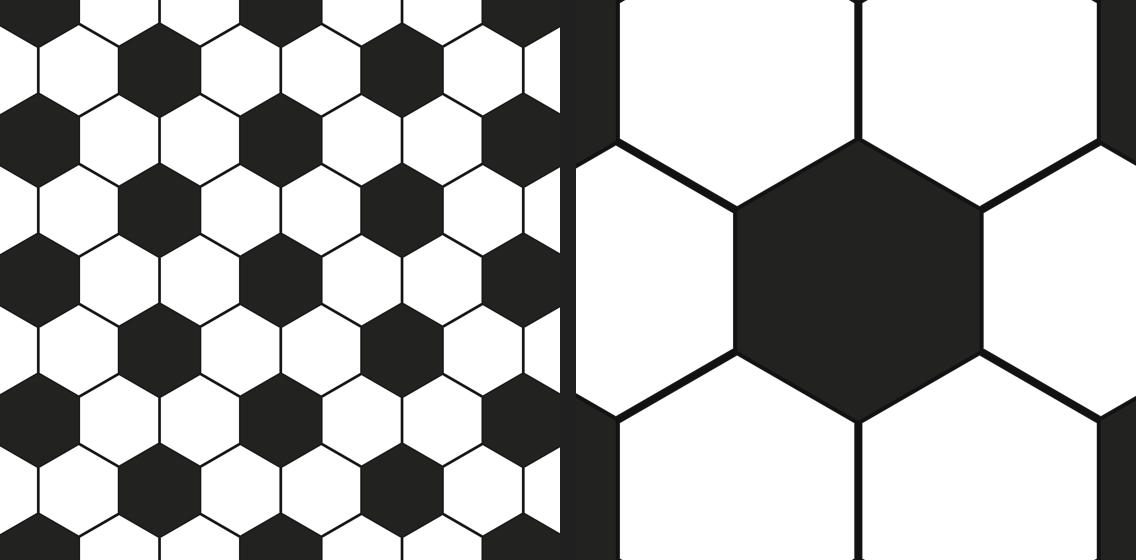
Left, the full canvas; right, a detail of the centre.
This pattern is drawn by a WebGL 1 fragment shader. Its source:

```glsl
precision highp float;
// Honeycomb of upright hexagons where every third cell is black and the rest white.
// Each lattice is two interleaved rectangular grids; the hexagonal distance to the
// nearest centre gives the thin seams and the black cells. All repeats are identical.

uniform vec2 u_resolution;

// Geometry, in canvas units
const vec2 CENTRE = vec2(0.5014, 0.4995);  // centre of one black cell
const float ROW_STEP = 0.125;              // vertical distance between rows
const float CELL_WIDTH = ROW_STEP * 1.1547005;
const float SEAM_WIDTH = 0.0048;
const float BLACK_SPACING = 3.0;           // cells between black ones in a row

// Colours
const vec3 WHITE = vec3(1.0);
const vec3 BLACK = vec3(0.133, 0.133, 0.127);
const vec3 SEAM = vec3(0.07, 0.07, 0.072);

// Distance from the centre, measured along the normals of the hexagon sides
float hexDistance(vec2 p) {
  p = abs(p);
  return max(p.x, dot(p, vec2(0.5, 0.8660254)));
}

// Offset from the nearest point of a rectangular grid
vec2 gridOffset(vec2 p, vec2 period) {
  return p - period * floor(p / period + 0.5);
}

// Hexagonal distance to the nearest point of a centred rectangular lattice
float latticeDistance(vec2 p, vec2 period) {
  float even = hexDistance(gridOffset(p, period));
  float odd = hexDistance(gridOffset(p - 0.5 * period, period));
  return min(even, odd);
}

// Antialiased coverage of the region where the signed distance is negative
float coverage(float signedDistance, float pixel) {
  return 1.0 - smoothstep(-0.75 * pixel, 0.75 * pixel, signedDistance);
}

void main() {
  float side = min(u_resolution.x, u_resolution.y);
  vec2 p = gl_FragCoord.xy / side - CENTRE;
  float pixel = 1.0 / side;

  vec2 cellPeriod = vec2(CELL_WIDTH, 2.0 * ROW_STEP);
  vec2 blackPeriod = vec2(BLACK_SPACING, 1.0) * cellPeriod;

  // Seams follow every cell border
  float borderDistance = 0.5 * CELL_WIDTH - latticeDistance(p, cellPeriod);
  float seam = coverage(borderDistance - 0.5 * SEAM_WIDTH, pixel);

  // Black cells cover the inner half of their own seams
  float black = coverage(latticeDistance(p, blackPeriod) - 0.5 * CELL_WIDTH, pixel);

  vec3 color = mix(WHITE, SEAM, seam);
  color = mix(color, BLACK, black);
  gl_FragColor = vec4(color, 1.0);
}
```
